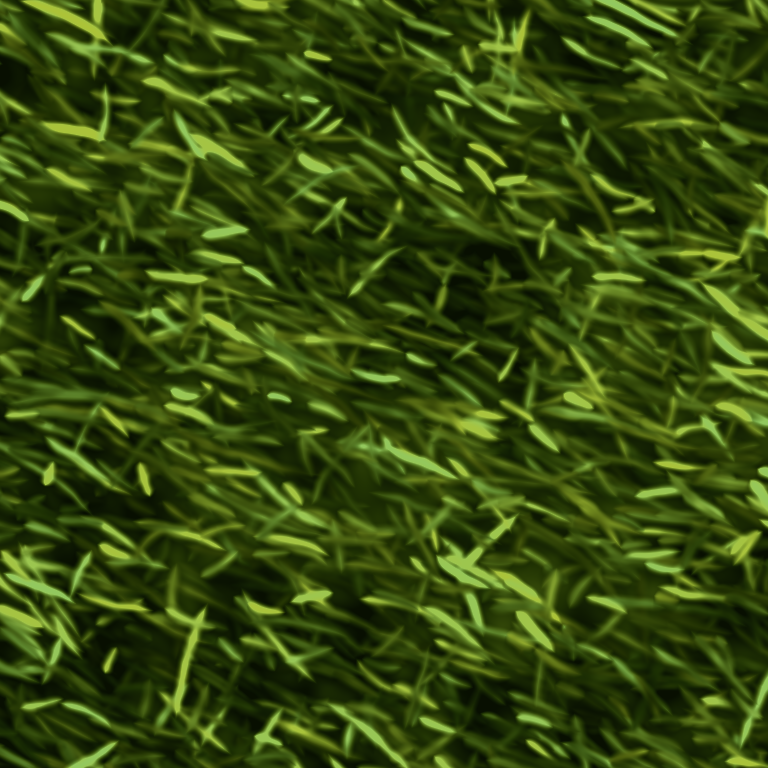
Write a WebGL 1 fragment shader that draws this texture.

```glsl
precision highp float;
// Dense tangled grass: soft curved strands layered from deep shade up to sunlit tips.
uniform vec2 u_resolution;

const int LAYERS = 15;
const float LEAN = -0.42;

float hash(vec2 p) {
  return fract(sin(dot(p, vec2(127.1, 311.7))) * 43758.545);
}

vec2 hash2(vec2 p) {
  return vec2(hash(p), hash(p + 37.3));
}

float noise(vec2 p) {
  vec2 cell = floor(p);
  vec2 f = fract(p);
  f = f * f * (3.0 - 2.0 * f);
  float low = mix(hash(cell), hash(cell + vec2(1.0, 0.0)), f.x);
  float high = mix(hash(cell + vec2(0.0, 1.0)), hash(cell + 1.0), f.x);
  return mix(low, high, f.y);
}

// Tone 0..6 walks from black-green shade to pale lime.
vec3 grassRamp(float tone) {
  vec3 c = vec3(0.03, 0.06, 0.005);
  c = mix(c, vec3(0.07, 0.12, 0.01), clamp(tone, 0.0, 1.0));
  c = mix(c, vec3(0.12, 0.19, 0.01), clamp(tone - 1.0, 0.0, 1.0));
  c = mix(c, vec3(0.19, 0.27, 0.03), clamp(tone - 2.0, 0.0, 1.0));
  c = mix(c, vec3(0.29, 0.39, 0.08), clamp(tone - 3.0, 0.0, 1.0));
  c = mix(c, vec3(0.40, 0.53, 0.15), clamp(tone - 4.0, 0.0, 1.0));
  return mix(c, vec3(0.58, 0.73, 0.27), clamp(tone - 5.0, 0.0, 1.2));
}

// Mostly a shared lean, with some strays at any angle.
float bladeAngle(vec2 id, float stray) {
  float spread = hash(id + 5.1) + hash(id + 9.7) - 1.0;
  return LEAN + mix(spread * 0.6, spread * 3.0, stray);
}

// Coverage of a blunt strand; p is in blade space, x along its length.
float bladeMask(vec2 p, float halfLength, float halfWidth, float soft) {
  float u = clamp(p.x / halfLength, -1.0, 1.0);
  float u2 = u * u;
  float taper = (1.0 - u2 * u2 * u2) * (0.93 - 0.10 * u);
  float d = abs(p.y) - (taper * (halfWidth + soft) - soft);
  return 1.0 - smoothstep(-soft, soft, d);
}

// Paints one blade and its shadow over surface = (tone, hue).
vec2 paintBlade(vec2 surface, vec2 p, vec2 id, float size, float height) {
  float stray = step(0.62, hash(id + 2.9));
  float angle = bladeAngle(id, stray);
  float c = cos(angle);
  float s = sin(angle);
  vec2 q = vec2(c * p.x + s * p.y, c * p.y - s * p.x);

  float halfLength = size * mix(0.30, 0.95 - 0.25 * stray, hash(id + 13.7));
  float halfWidth = mix(0.0046, 0.0074, hash(id + 17.3));
  float soft = mix(0.0050, 0.0072, hash(id + 19.9));
  float bend = (hash(id + 21.1) - 0.5) * 0.3;
  q.y += bend * (q.x * q.x / halfLength - 0.3 * halfLength);
  q.y += 0.005 * (noise(vec2(q.x * 38.0, id.x + id.y * 3.7)) - 0.5);

  float shadow = bladeMask(q + vec2(0.0, 0.004), halfLength, halfWidth * 1.7, 0.012);
  surface.x *= 1.0 - 0.24 * shadow;

  float mask = bladeMask(q, halfLength, halfWidth, soft);
  float light = hash(id + 25.9);
  float tone = 1.1 + 2.3 * height + 5.0 * light * light * light;
  tone += 0.25 * clamp(q.y / halfWidth, -1.5, 1.5);
  tone += 1.7 * (noise(q * vec2(48.0, 65.0) + id * 3.1) - 0.5);
  return mix(surface, vec2(tone, hash(id + 31.3)), mask * 0.96);
}

// One scattered sheet of blades; sheets thin out towards the top.
vec2 paintLayer(vec2 surface, vec2 uv, float layer, float height) {
  float size = mix(0.052, 0.120, hash(vec2(layer, 4.7)));
  vec2 grid = uv / size + hash2(vec2(layer, 8.3)) * 10.0;
  vec2 base = floor(grid);
  float presence = mix(1.0, 0.45, height);
  for (int y = -1; y <= 1; y++) {
    for (int x = -1; x <= 1; x++) {
      vec2 cell = base + vec2(float(x), float(y));
      vec2 id = cell + layer * vec2(19.19, 7.73);
      if (hash(id + 41.9) < presence) {
        vec2 p = (grid - cell - hash2(id)) * size;
        surface = paintBlade(surface, p, id, size, height);
      }
    }
  }
  return surface;
}

void main() {
  vec2 uv = gl_FragCoord.xy / u_resolution.y;

  // Dim undergrowth, then blades from back to front.
  vec2 surface = vec2(0.6 + 1.2 * noise(uv * 40.0), 0.5);
  for (int i = 0; i < LAYERS; i++) {
    float layer = float(i);
    surface = paintLayer(surface, uv, layer, layer / float(LAYERS - 1));
  }

  // Broad hollows and raised clumps, then overall contrast.
  float clumps = 0.5 * noise(uv * 9.0 + 3.0) + 0.5 * noise(uv * 21.0);
  float tone = surface.x + 3.2 * (clumps - 0.5);
  tone = 2.75 + 1.18 * (tone - 2.5);

  // Cool to yellow variation between blades.
  vec3 tint = mix(vec3(0.92, 1.02, 1.30), vec3(1.10, 0.99, 0.72), surface.y);
  gl_FragColor = vec4(grassRamp(tone) * tint, 1.0);
}
```
